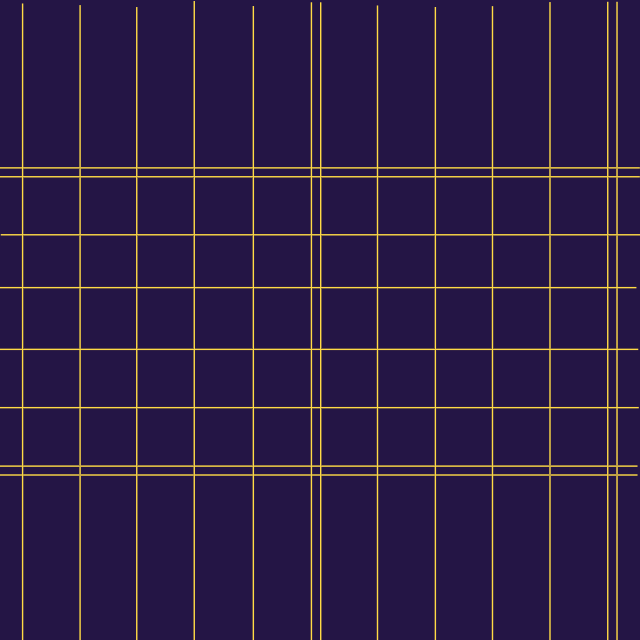
Give the GLSL for this pattern, as a Shadertoy shader.

```glsl
const vec3 GROUND = vec3(0.14, 0.082, 0.27);
const vec3 THREAD = vec3(1.0, 0.86, 0.27);
const float LINE_WIDTH = 0.0022;
const int COLUMN_COUNT = 13;
const int ROW_COUNT = 8;
const int LINES_PER_GROUP = 6; // every sixth line is doubled

// Hand-laid drift of each grid slot, in thousandths of the canvas
const float COLUMN_DRIFT[11] = float[11](
    0.0, -0.2, -1.7, -1.9, 0.4, 1.1, -0.2, 0.2, -0.6, -0.8, -0.6);
const float ROW_DRIFT[6] = float[6](0.0, 1.0, 1.7, 7.8, 0.0, 0.3);

float hash(float n) {
    n = fract(n * 0.1031 + 0.37);
    n *= n + 33.33;
    return fract(n * (n + n));
}

// Share of a pixel of the given size that lies between two edges
float spanCoverage(float p, float low, float high, float pixel) {
    float overlap = min(high, p + 0.5 * pixel) - max(low, p - 0.5 * pixel);
    return clamp(overlap / pixel, 0.0, 1.0);
}

// A straight line: x runs along it, y across it
float stroke(vec2 p, float centre, vec2 ends, float width, vec2 pixel) {
    float across = spanCoverage(p.y, centre - 0.5 * width, centre + 0.5 * width, pixel.y);
    return across * spanCoverage(p.x, ends.x, ends.y, pixel.x);
}

// Even pitch, widened by one narrow gap for each doubled line passed
float linePosition(float start, float pitch, float gap, int slot, int twins) {
    return start + pitch * float(slot) + gap * float(twins);
}

float columns(vec2 p, vec2 pixel) {
    float ink = 0.0;
    for (int i = 0; i < COLUMN_COUNT; i++) {
        int twins = i / LINES_PER_GROUP;
        int slot = i - twins;
        float x = linePosition(0.0353, 0.09004, 0.0145, slot, twins)
                + 0.001 * COLUMN_DRIFT[slot];
        float trim = 0.012 * hash(float(slot) + 3.0);
        ink = max(ink, stroke(p.yx, x, vec2(0.0, 1.0 - trim), LINE_WIDTH, pixel.yx));
    }
    return ink;
}

float rows(vec2 p, vec2 pixel) {
    float ink = 0.0;
    for (int i = 0; i < ROW_COUNT; i++) {
        int twins = (i + LINES_PER_GROUP - 1) / LINES_PER_GROUP;
        int slot = i - twins;
        float y = linePosition(0.2578, 0.09036, 0.0139, slot, twins)
                + 0.001 * ROW_DRIFT[slot];
        // A signed trim shortens either the left or the right end
        float trim = mix(-0.003, 0.006, hash(float(slot) + 41.0));
        vec2 ends = vec2(max(-trim, 0.0), 1.0 - max(trim, 0.0));
        ink = max(ink, stroke(p, y, ends, LINE_WIDTH, pixel));
    }
    return ink;
}

void mainImage(out vec4 fragColor, in vec2 fragCoord) {
    vec2 pixel = 1.0 / iResolution.xy;
    vec2 p = fragCoord * pixel;
    float ink = max(columns(p, pixel), rows(p, pixel));
    fragColor = vec4(mix(GROUND, THREAD, ink), 1.0);
}
```
